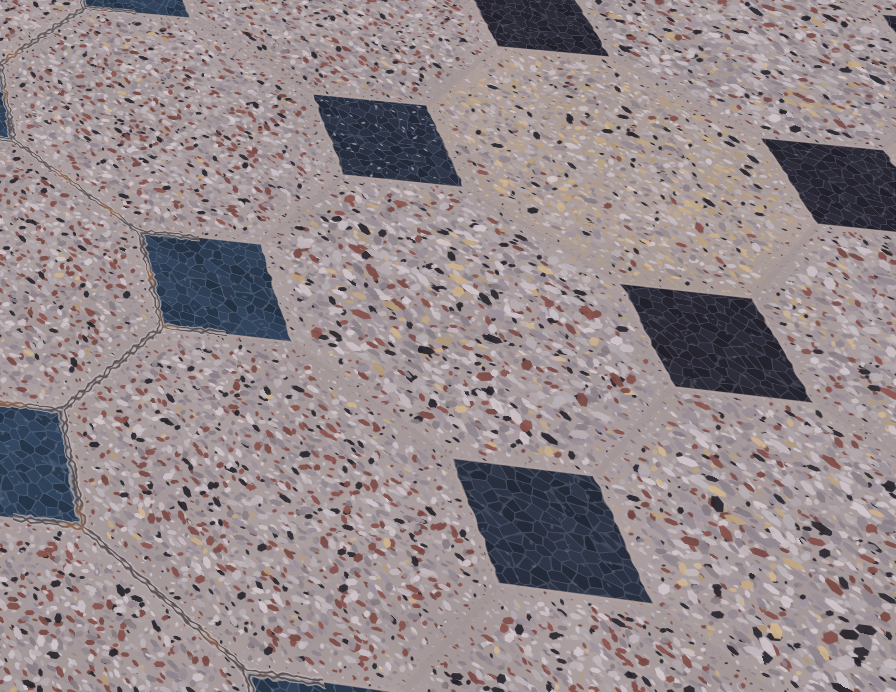
Give the GLSL for this pattern, as a WebGL 2 fragment shader.

```glsl
#version 300 es
precision highp float;
// Terrazzo floor seen at an angle: pale octagons of stone chips with dark
// square insets at their corners. A projective map gives floor coordinates with
// insets on whole numbers; chips and crackle come from jittered cells.
uniform vec2 u_resolution;
out vec4 outColor;

const float INSET_RADIUS = 0.258;
const vec3 CEMENT = vec3(0.655, 0.605, 0.61);
const vec3 WHITE_CHIP = vec3(0.75, 0.715, 0.735);
const vec3 GREY_CHIP = vec3(0.57, 0.53, 0.565);
const vec3 RUST_CHIP = vec3(0.50, 0.30, 0.28);
const vec3 SAND_CHIP = vec3(0.75, 0.65, 0.51);
const vec3 BLACK_CHIP = vec3(0.15, 0.14, 0.17);

vec3 hash3(vec2 p) {
  vec3 q = vec3(dot(p, vec2(127.1, 311.7)), dot(p, vec2(269.5, 183.3)), dot(p, vec2(419.2, 371.9)));
  return fract(sin(q) * 43758.545);
}

float waves(vec2 p) {
  return (sin(p.x * 3.1 + 2.0 * sin(p.y * 1.7)) + 0.6 * sin(p.y * 5.3 + 1.5 * sin(p.x * 4.1))) / 1.6;
}

float cover(float dist, float aa) { return 1.0 - smoothstep(-aa, aa, dist); }

// Angular stone chips, one per cell: x = coverage, y = random tone.
vec2 chipLayer(vec2 p, float size, float aa) {
  float nearest = 1e3, tone = 0.0;
  for (int y = -1; y <= 1; y++)
  for (int x = -1; x <= 1; x++) {
    vec2 id = floor(p) + vec2(x, y);
    vec3 h = hash3(id);
    vec2 r = p - id - 0.15 - 0.7 * h.xy;
    float turn = 6.2832 * h.z, c = cos(turn), s = sin(turn);
    r = mat2(c, s, -s, c) * r;
    r.y += 0.3 * r.x;
    r = abs(r * vec2(0.75, 1.35));
    float d = max(r.x + 0.45 * r.y, r.y) - size * (0.4 + 0.8 * fract(h.x * 17.0));
    if (d < nearest) { nearest = d; tone = fract(h.y * 23.0 + h.z * 7.0); }
  }
  return vec2(cover(nearest, aa), tone);
}

// Distance-like gap between cells, for crackle: x = gap, y = random cell tone.
vec2 crackle(vec2 p) {
  float first = 9.0, second = 9.0, tone = 0.0;
  for (int y = -1; y <= 1; y++)
  for (int x = -1; x <= 1; x++) {
    vec2 id = floor(p) + vec2(x, y);
    vec3 h = hash3(id);
    float d = length(p - id - h.xy);
    if (d < first) { second = first; first = d; tone = h.z; }
    else second = min(second, d);
  }
  return vec2(second - first, tone);
}

vec3 chipColor(float tone, float rust, float sand) {
  float shade = 0.9 + 0.2 * fract(tone * 37.0);
  vec3 c = WHITE_CHIP;
  if (tone < 0.085) c = BLACK_CHIP;
  else if (tone < 0.085 + rust) c = RUST_CHIP;
  else if (tone < 0.085 + rust + sand) c = SAND_CHIP;
  else if (tone < 0.62) c = GREY_CHIP;
  return c * shade;
}

// Octagon filling: mix and size of chips vary from tile to tile.
vec3 terrazzo(vec2 p, vec2 tile, float edge, float px) {
  float coarse = step(0.0, tile.x) * step(0.0, tile.y);
  float sandy = coarse * step(abs(tile.x - tile.y - 1.0), 0.5);
  float rust = mix(0.20, 0.10, coarse) * (1.0 - 0.6 * sandy);
  float sand = mix(0.02, 0.06, coarse) + 0.17 * sandy;
  float margin = mix(0.35, 1.0, smoothstep(0.005, 0.075, edge + 0.012 * waves(p * 9.0)));
  vec3 col = CEMENT * (1.0 + 0.025 * waves(p * 2.3 + tile));
  col = mix(col, SAND_CHIP, 0.12 * sandy);
  for (int i = 0; i < 3; i++) {
    float k = float(i);
    float freq = 42.0 / (1.0 + 0.55 * k);
    float size = mix(0.36 - 0.07 * k, 0.34, coarse) - 0.07 * sandy;
    vec2 chip = chipLayer(p * freq + 19.0 * k + 3.0 * tile, size * margin, px * freq);
    col = mix(col, chipColor(chip.y, rust, sand), 0.92 * chip.x);
  }
  return col;
}

// Dark inset: near-black stones in a bluish, sometimes flecked, binder.
vec3 darkInset(vec2 p, vec2 id, float px) {
  float blue = 1.0 - smoothstep(-0.5, 2.2, id.x + id.y);
  vec3 stone = mix(vec3(0.15, 0.145, 0.19), vec3(0.17, 0.235, 0.32), blue);
  vec2 crack = crackle(p * 30.0);
  vec3 col = stone * (0.85 + 0.35 * crack.y);
  col = mix(stone + vec3(0.11, 0.12, 0.13), col, smoothstep(0.0, 0.17, crack.x));
  vec2 fleck = chipLayer(p * 45.0, 0.22, px * 45.0);
  float flecked = 0.25 + 0.6 * step(abs(id.x - 1.0) + abs(id.y), 0.5);
  return mix(col, vec3(0.62, 0.61, 0.70), fleck.x * step(0.84, fleck.y) * flecked);
}

void main() {
  // Screen to floor, with v measured downward.
  vec2 uv = gl_FragCoord.xy / u_resolution;
  mat3 floorToScreen = mat3(0.2324, -0.1918, 0.0892, 0.2973, 0.2554, -0.127, 0.237, 0.4111, 1.0);
  vec3 ray = inverse(floorToScreen) * vec3(uv.x, 1.0 - uv.y, 1.0);
  vec2 p = ray.xy / ray.z;
  vec2 width = fwidth(p);
  float px = 0.5 * max(width.x, width.y);

  // Distances to the nearest inset and to the tile seams.
  vec2 id = floor(p + 0.5), q = abs(p - id + 0.003 * waves(p * 23.0));
  float inset = (q.x + q.y - INSET_RADIUS) * 0.7071;
  float seam = inset > 0.0 ? min(q.x, q.y) : 1.0;
  float edge = min(abs(inset), seam);

  vec3 col = terrazzo(p, floor(p), edge, px);
  col = mix(col, CEMENT * 0.95, 0.55 * cover(seam - 0.008, px));
  col = mix(col, vec3(0.69, 0.63, 0.62), 0.8 * cover(abs(inset) - 0.008, px));
  col = mix(col, darkInset(p, id, px), cover(inset, px));

  // One worn, open joint zigzags between slabs: pale lips, dark rusty core.
  float worn = step(abs(p.x + p.y + 0.5), 0.5);
  float ragged = edge + 0.004 * waves(p * 47.0);
  col = mix(col, vec3(0.73, 0.70, 0.71), 0.75 * worn * cover(ragged - 0.013, px));
  vec3 core = mix(vec3(0.27, 0.23, 0.24), vec3(0.50, 0.32, 0.20), smoothstep(0.3, 0.9, waves(p * 6.0)));
  col = mix(col, core, 0.8 * worn * cover(abs(ragged - 0.005) - 0.003, px));
  outColor = vec4(col, 1.0);
}
```
